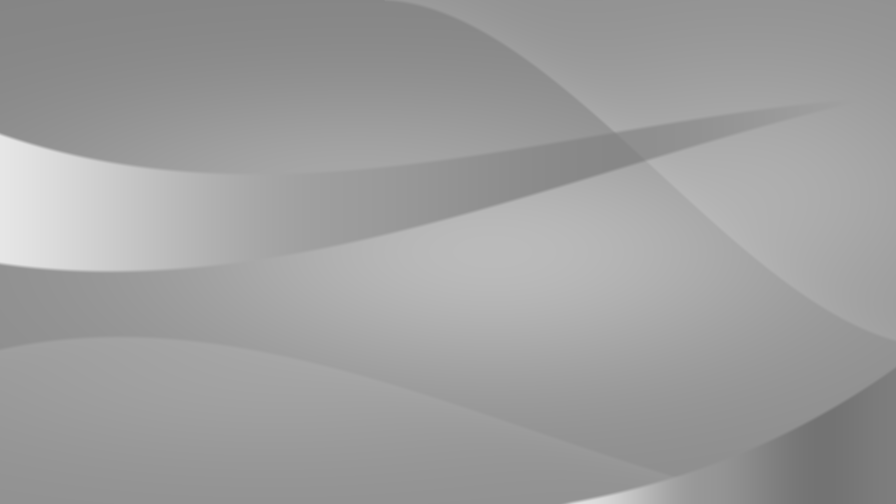
A Shadertoy shader for this background:

```glsl
// Soft grey backdrop of overlapping curved sheets with one bright tapering ribbon.
// Each edge is a cubic height curve; each sheet is shaded by a broad elliptical
// glow, and the sheets are layered from back to front with smooth masks.

const float EDGE_SOFTNESS = 0.005;

// Cubic through four heights spaced evenly over x = start..end.
float cubicEdge(float x, float start, float end, vec4 heights) {
    float t = 3.0 * (x - start) / (end - start);
    float a = t - 1.0, b = t - 2.0, c = t - 3.0;
    vec4 weights = vec4(-a * b * c / 6.0, t * b * c / 2.0,
                        -t * a * c / 2.0, t * a * b / 6.0);
    return dot(weights, heights);
}

// Coverage of the area below an edge.
float below(float y, float edge) {
    return 1.0 - smoothstep(-EDGE_SOFTNESS, EDGE_SOFTNESS, y - edge);
}

// Elliptical falloff, 1 at the centre.
float glow(vec2 p, vec2 centre, vec2 radius) {
    vec2 q = (p - centre) / radius;
    return exp(-dot(q, q));
}

// Ribbon tone: white at the left, dark in the middle, fading at the tip.
float ribbonShade(float x) {
    float shade = mix(0.95, 0.62, smoothstep(-0.12, 0.39, x));
    shade = mix(shade, 0.53, smoothstep(0.32, 0.70, x));
    return mix(shade, 0.59, smoothstep(0.70, 0.96, x));
}

// Corner tone: a bright left tip that sinks into a dark fold.
float cornerShade(float x) {
    float shade = mix(0.88, 0.59, smoothstep(0.64, 0.79, x));
    shade = mix(shade, 0.45, smoothstep(0.78, 0.92, x));
    return mix(shade, 0.49, smoothstep(0.92, 1.0, x));
}

void mainImage(out vec4 fragColor, in vec2 fragCoord) {
    vec2 p = fragCoord / iResolution.xy;

    // Edges, as heights above the lower left corner
    float ribbonTop = cubicEdge(p.x, 0.0, 1.0, vec4(0.734, 0.656, 0.731, 0.808));
    float ribbonBottom = cubicEdge(p.x, 0.0, 1.0, vec4(0.477, 0.498, 0.652, 0.815));
    float arc = cubicEdge(max(p.x, 0.43), 0.43, 1.0, vec4(1.0, 0.838, 0.537, 0.324))
              + 2.0 * max(0.43 - p.x, 0.0);
    float lowerHill = cubicEdge(p.x, 0.0, 0.75, vec4(0.306, 0.315, 0.202, 0.055));
    float corner = cubicEdge(p.x, 0.63, 1.0, vec4(0.0, 0.053, 0.14, 0.271));

    // Sheet tones
    float upperLeft = 0.52 + 0.135 * glow(p, vec2(0.40, 0.62), vec2(0.40, 0.22));
    float middle = 0.55 + 0.18 * glow(p, vec2(0.55, 0.50), vec2(0.37, 0.27));
    float right = 0.56 + 0.12 * glow(p, vec2(0.84, 0.62), vec2(0.25, 0.28));
    float lowerLeft = 0.565 + 0.07 * glow(p, vec2(0.30, 0.27), vec2(0.40, 0.20));

    // Light rims along the sheet edges
    right += 0.045 * exp(-max(p.y - arc, 0.0) / 0.08);
    lowerLeft += 0.02 * exp(-max(lowerHill - p.y, 0.0) / 0.04);

    // Layers, back to front
    float beyondArc = 1.0 - below(p.y, arc);
    float shade = mix(upperLeft, middle, below(p.y, 0.5 * (ribbonTop + ribbonBottom)));
    shade = mix(shade, right, beyondArc);
    shade = mix(shade, lowerLeft, below(p.y, lowerHill));

    float ribbon = below(p.y, ribbonTop) * (1.0 - below(p.y, ribbonBottom));
    ribbon *= 1.0 - smoothstep(0.92, 0.98, p.x);
    shade = mix(shade, ribbonShade(p.x) + 0.03 * beyondArc, ribbon);

    float cornerMask = below(p.y, corner) * smoothstep(0.62, 0.64, p.x);
    shade = mix(shade, cornerShade(p.x), cornerMask);

    fragColor = vec4(vec3(shade), 1.0);
}
```
